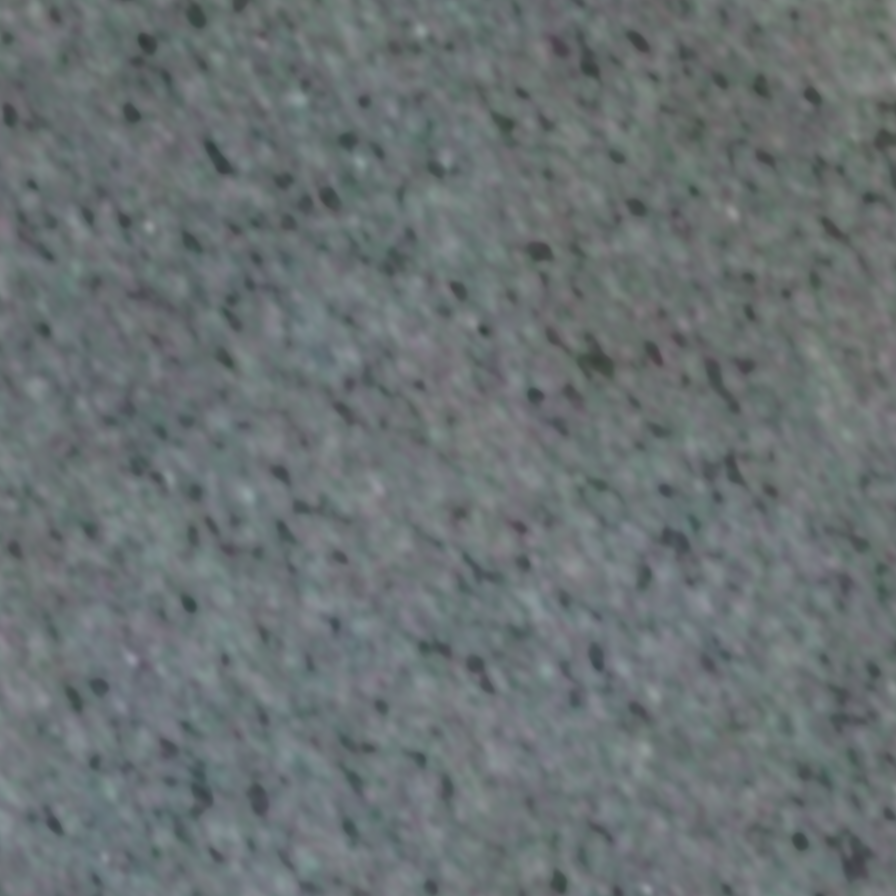
Reproduce this texture procedurally as a WebGL 2 fragment shader.

```glsl
#version 300 es
precision highp float;

uniform vec2 u_resolution;
out vec4 fragColor;

// Colour
const vec3 BASE_COLOR = vec3(0.424, 0.454, 0.459);
const vec3 MAGENTA_SHIFT = vec3(1.0, -0.6, 0.3);
const vec3 WARM_SHIFT = vec3(0.6, 0.1, -1.0);

// Grain: direction, and cells per canvas along and across it
const vec2 GRAIN_DIR = vec2(0.60, -0.80);
const vec2 COARSE_CELLS = vec2(42.0, 64.0);
const vec2 FINE_CELLS = vec2(78.0, 108.0);
const vec2 TINT_CELLS = vec2(38.0, 56.0);
const vec2 CLUMP_CELLS = vec2(11.0, 15.0);
const vec2 PATCH_CELLS = vec2(3.2, 4.0);

// Brightness and tint strengths
const float COARSE_AMOUNT = 0.026;
const float FINE_AMOUNT = 0.018;
const float CLUMP_AMOUNT = 0.010;
const float PATCH_AMOUNT = 0.011;
const float PIT_AMOUNT = 0.065;
const float MAGENTA_AMOUNT = 0.010;
const float WARM_AMOUNT = 0.006;
const float WARM_SLOPE = 0.018;

// Rare glints with a shaded side
const float GLINT_CELLS = 13.0;
const float GLINT_CHANCE = 0.09;
const float GLINT_RADIUS = 0.0075;
const float GLINT_AMOUNT = 0.20;
const float SHADE_AMOUNT = 0.12;

// Three random values in 0..1 for each cell and layer
vec3 hash3(ivec2 cell, int layer) {
    uvec3 v = uvec3(ivec3(cell, layer)) * 1664525u + 1013904223u;
    v.x += v.y * v.z; v.y += v.z * v.x; v.z += v.x * v.y;
    v ^= v >> 16u;
    v.x += v.y * v.z; v.y += v.z * v.x; v.z += v.x * v.y;
    return vec3(v >> 8u) / 16777216.0;
}

// Cellular noise: soft blobs of random weight, three channels of near unit variance
vec3 blobNoise(vec2 p, int layer) {
    ivec2 home = ivec2(floor(p));
    vec3 sum = vec3(0.0);
    for (int y = -1; y <= 1; y++) {
        for (int x = -1; x <= 1; x++) {
            ivec2 cell = home + ivec2(x, y);
            vec2 offset = p - vec2(cell) - hash3(cell, layer).xy;
            float falloff = max(0.0, 1.0 - dot(offset, offset));
            sum += falloff * falloff * (hash3(cell, layer + 1) - 0.5);
        }
    }
    return sum * 4.36;
}

float softSpot(vec2 offset, float radius) {
    return exp(-dot(offset, offset) / (radius * radius));
}

// Brightness change from one possible glint per cell
float glints(vec2 p) {
    vec2 grid = p * GLINT_CELLS;
    ivec2 cell = ivec2(floor(grid));
    vec3 place = hash3(cell, 30);
    vec3 traits = hash3(cell, 31);
    float present = step(place.z, GLINT_CHANCE);
    float radius = GLINT_RADIUS * mix(0.7, 1.15, traits.x);
    vec2 offset = (fract(grid) - mix(vec2(0.35), vec2(0.65), place.xy)) / GLINT_CELLS;
    offset.x *= 0.75;
    float light = softSpot(offset, radius) * GLINT_AMOUNT * mix(0.5, 1.0, traits.y);
    float shade = softSpot(offset - vec2(1.3, 0.5) * radius, radius) * SHADE_AMOUNT * traits.z;
    return present * (light - shade);
}

void main() {
    vec2 uv = gl_FragCoord.xy / min(u_resolution.x, u_resolution.y);
    vec2 grainUv = vec2(dot(uv, GRAIN_DIR), dot(uv, vec2(-GRAIN_DIR.y, GRAIN_DIR.x)));

    // Layers from small to large
    vec3 coarse = blobNoise(grainUv * COARSE_CELLS, 0);
    vec3 fine = blobNoise(grainUv * FINE_CELLS, 4);
    vec3 tint = blobNoise(grainUv * TINT_CELLS, 8);
    vec3 clump = blobNoise(grainUv * CLUMP_CELLS, 12);
    vec3 patches = blobNoise(uv * PATCH_CELLS, 16);

    // Brightness, with deeper pits where coarse grains are darkest
    float light = coarse.x * COARSE_AMOUNT + fine.x * FINE_AMOUNT;
    light += clump.x * CLUMP_AMOUNT + patches.x * PATCH_AMOUNT;
    float pit = smoothstep(1.1, 2.7, -coarse.x - 0.35 * clump.x - 0.25 * fine.x);
    light += glints(grainUv) - pit * PIT_AMOUNT;

    // Tint: mottled magenta and green, warmer toward the upper right
    float magenta = (0.75 * tint.x + 0.6 * fine.y + 0.3 * clump.y) * MAGENTA_AMOUNT;
    float warm = (0.6 * tint.y + 0.5 * clump.z + 0.6 * patches.y) * WARM_AMOUNT;
    warm += dot(uv - 0.5, vec2(0.5, 0.8)) * WARM_SLOPE;

    vec3 color = BASE_COLOR + light + MAGENTA_SHIFT * magenta + WARM_SHIFT * warm;
    fragColor = vec4(clamp(color, 0.0, 1.0), 1.0);
}
```
